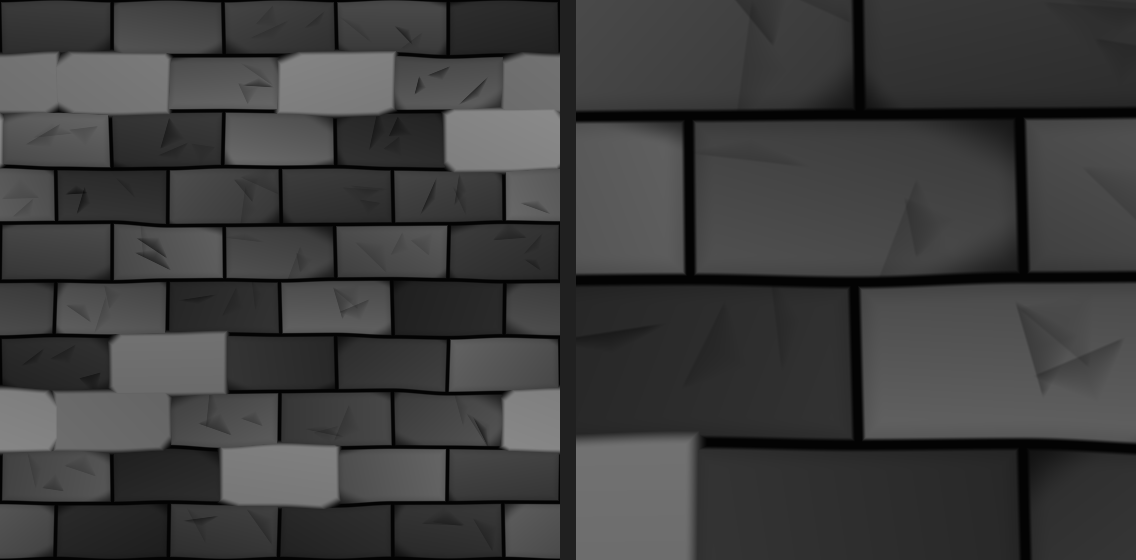
Left: the whole. Right: its middle third, enlarged.
This texture map is drawn by a WebGL 2 fragment shader. Its source:

```glsl
#version 300 es
precision highp float;
// Grey height map of a running-bond brick wall with chipped, dented and protruding bricks.

uniform vec2 u_resolution;
out vec4 fragColor;

const vec2 BRICKS = vec2(5.0, 10.0);      // repeats across and down
const vec2 BRICK_SIZE = 1.0 / BRICKS;
const float JOINT_HALF = 0.0017;          // half width of the mortar line
const float JOINT_SOFT = 0.0032;          // blur from mortar to brick
const float JOINT_WOBBLE = 0.0035;        // waviness of the joints
const float EDGE_SHADE = 0.12;            // darkening near brick borders
const float RAISED_GROW = 0.013;          // overlap of protruding bricks
const float RAISED_SOFT = 0.015;
const vec2 TONE_RANGE = vec2(0.14, 0.36);
const vec2 RAISED_RANGE = vec2(0.37, 0.52);
const float MORTAR_TONE = 0.01;
const float CHIP_CHANCE = 0.45;
const float DENT_CHANCE = 0.6;
const int DENTS = 3;

float hash(vec2 id, float seed) {
    vec3 p = fract(vec3(id, seed) * vec3(0.1031, 0.1137, 0.0973) + 0.137);
    p += dot(p, p.yzx + 33.33);
    return fract((p.x + p.y) * p.z);
}

float wrap(float v, float n) { return floor(mod(v + 0.5, n)); }

// Height of the horizontal joint below a row, periodic along x
float bedJoint(float row, float x) {
    float cell = floor(x * 10.0);
    float k = wrap(row, BRICKS.y);
    float a = hash(vec2(wrap(cell, 10.0), k), 1.0);
    float b = hash(vec2(wrap(cell + 1.0, 10.0), k), 1.0);
    float wave = mix(a, b, smoothstep(0.0, 1.0, fract(x * 10.0)));
    return row * BRICK_SIZE.y + (wave - 0.5) * 2.0 * JOINT_WOBBLE;
}

// Position of the slightly tilted joint to the left of a brick
float headJoint(vec2 cell, float shift, float y) {
    vec2 id = vec2(wrap(cell.x, BRICKS.x), wrap(cell.y, BRICKS.y));
    float tilt = (hash(id, 2.0) - 0.5) * (y * BRICKS.y - cell.y - 0.5);
    float slide = hash(id, 3.0) - 0.5;
    return (cell.x + shift) * BRICK_SIZE.x + (2.0 * tilt + slide) * JOINT_WOBBLE;
}

// Protruding bricks gather in two bands of rows
bool isRaised(vec2 id) {
    float band = wrap(id.y, 6.0);
    if (band < 0.5 || band > 3.5 || id.y > 8.5) return false;
    if (wrap(id.y, 2.0) > 0.5) return id.x == wrap(2.0 * id.y, BRICKS.x);
    return wrap(id.x, 2.0) < 0.5 && wrap(id.x * id.y, 8.0) < 0.5;
}

// Wedge with one sharp side that fades out on the other
float dentShade(vec2 p, vec2 id, float seed) {
    vec2 center = (vec2(hash(id, seed), hash(id, seed + 1.0)) - 0.5) * vec2(0.13, 0.05);
    float angle = (hash(id, seed + 2.0) - 0.5) * 3.6;
    float reach = mix(0.018, 0.042, hash(id, seed + 3.0));
    float width = mix(0.012, 0.04, hash(id, seed + 4.0));
    float depth = mix(0.12, 0.6, pow(hash(id, seed + 5.0), 2.0));
    vec2 q = p - center;
    q = vec2(cos(angle) * q.x + sin(angle) * q.y, cos(angle) * q.y - sin(angle) * q.x);
    float taper = width * max(1.0 - abs(q.y) / reach, 0.0);
    float fade = clamp(1.0 - q.x / max(taper, 0.0005), 0.0, 1.0);
    return 1.0 - depth * fade * smoothstep(-0.001, 0.001, q.x) * smoothstep(0.0, 0.006, taper);
}

float brickHeight(vec2 uv, vec2 cell, float shift) {
    vec2 id = vec2(wrap(cell.x, BRICKS.x), wrap(cell.y, BRICKS.y));
    bool raised = isRaised(id);
    float grow = raised ? RAISED_GROW : 0.0;

    // Distances to the four sides
    vec2 low = uv - vec2(headJoint(cell, shift, uv.y), bedJoint(cell.y, uv.x)) + grow;
    vec2 high = vec2(headJoint(cell + vec2(1.0, 0.0), shift, uv.y),
                     bedJoint(cell.y + 1.0, uv.x)) - uv + grow;
    float edge = min(min(low.x, low.y), min(high.x, high.y));
    if (edge <= 0.0) return MORTAR_TONE;

    // Evenly spread tones, tilted in a random direction
    float index = id.y * BRICKS.x + id.x;
    float rank = wrap(7.0 * index + 10.0 * index * index, 50.0) / 49.0;
    float tone = raised ? mix(RAISED_RANGE.x, RAISED_RANGE.y, hash(id, 4.0))
                        : mix(TONE_RANGE.x, TONE_RANGE.y, rank);
    vec2 center = (cell + vec2(shift, 0.0) + 0.5) * BRICK_SIZE;
    vec2 p = uv - center;
    float slope = 6.2832 * hash(id, 5.0);
    tone *= 1.0 + (raised ? 0.03 : 0.14) * dot(2.0 * p / BRICK_SIZE, vec2(cos(slope), sin(slope)));

    // Chipped corners
    for (int k = 0; k < 4; k++) {
        float seed = 10.0 + 4.0 * float(k);
        if (hash(id, seed) > (raised ? 0.8 : CHIP_CHANCE)) continue;
        vec2 side = vec2((k & 1) == 0 ? low.x : high.x, k < 2 ? low.y : high.y);
        vec2 size = vec2(mix(0.02, 0.085, hash(id, seed + 1.0)),
                         mix(0.015, 0.05, hash(id, seed + 2.0)));
        float cut = side.x / size.x + side.y / size.y;
        if (raised) edge = min(edge, (cut - 0.45) * 0.022);
        else tone *= mix(0.45, 1.0, smoothstep(0.1, 1.05, cut));
    }
    if (raised) return tone * smoothstep(0.0, RAISED_SOFT, edge);

    // Dents and soft borders
    if (hash(id, 6.0) < DENT_CHANCE)
        for (int k = 0; k < DENTS; k++) tone *= dentShade(p, id, 30.0 + 7.0 * float(k));
    tone *= 1.0 - EDGE_SHADE * (1.0 - smoothstep(0.0, 0.016, edge));
    return mix(MORTAR_TONE, tone, smoothstep(JOINT_HALF, JOINT_HALF + JOINT_SOFT, edge));
}

void main() {
    vec2 uv = gl_FragCoord.xy / u_resolution;
    float height = MORTAR_TONE;
    // The highest of the neighbouring bricks shows
    for (int j = -1; j <= 1; j++) {
        float row = floor(uv.y * BRICKS.y) + float(j);
        float shift = wrap(row, 2.0) < 0.5 ? 0.5 : 0.0;
        float column = floor(uv.x * BRICKS.x - shift);
        for (int i = -1; i <= 1; i++)
            height = max(height, brickHeight(uv, vec2(column + float(i), row), shift));
    }
    fragColor = vec4(vec3(height), 1.0);
}
```
